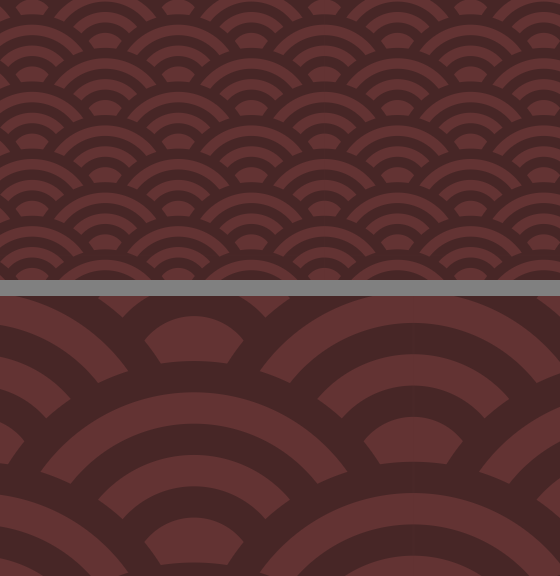
Top, the full canvas; bottom, a detail of the centre.
A Shadertoy shader for this pattern:

```glsl
const vec3 DARK = vec3(0.28, 0.15, 0.15);
const vec3 LIGHT = vec3(0.39, 0.20, 0.20);
const float RADIUS = 0.261;               // scale radius, in canvas heights
const float ROW_PITCH = 0.4595;           // row spacing, in radii
const vec2 ORIGIN = vec2(0.1146, 0.4482); // centre of one scale
const vec2 SEAM = vec2(1.159, 0.0885);    // faint tile joints
const float SEAM_WIDTH = 0.0026;
const float SEAM_STRENGTH = 0.1;

// Antialiased coverage of a signed distance
float fill(float dist, float pixel) {
    return clamp(0.5 - dist / pixel, 0.0, 1.0);
}

float ring(float r, float middle, float halfWidth) {
    return abs(r - middle) - halfWidth;
}

// Two arcs around a solid disc, all in sevenths of the radius
float lightBands(float r) {
    float arcs = min(ring(r, 5.5 / 7.0, 0.5 / 7.0), ring(r, 3.5 / 7.0, 0.5 / 7.0));
    return min(arcs, r - 2.0 / 7.0);
}

// Distance to the nearest scale centre in a row; odd rows shift by one radius
float scaleRadius(vec2 p, float row) {
    float x = mod(p.x - mod(row, 2.0) + 1.0, 2.0) - 1.0;
    return length(vec2(x, p.y - row * ROW_PITCH));
}

// Rows overlap from the back (upper) to the front (lower)
vec3 overlappingScales(vec2 p, float pixel) {
    vec3 colour = DARK;
    float nearestRow = floor(p.y / ROW_PITCH);
    for (int i = 3; i >= -3; i--) {
        float r = scaleRadius(p, nearestRow + float(i));
        vec3 scale = mix(DARK, LIGHT, fill(lightBands(r), pixel));
        colour = mix(colour, scale, fill(r - 1.0, pixel));
    }
    return colour;
}

float seamMask(vec2 p, vec2 seam, float pixel) {
    vec2 d = abs(p - seam) - 0.5 * SEAM_WIDTH;
    return fill(min(d.x, d.y), pixel);
}

void mainImage(out vec4 fragColor, in vec2 fragCoord) {
    float pixel = 1.0 / iResolution.y;
    vec2 p = fragCoord * pixel;
    vec3 colour = overlappingScales((p - ORIGIN) / RADIUS, pixel / RADIUS);
    vec3 seamColour = 0.5 * (DARK + LIGHT);
    colour = mix(colour, seamColour, SEAM_STRENGTH * seamMask(p, SEAM, pixel));
    fragColor = vec4(colour, 1.0);
}
```
